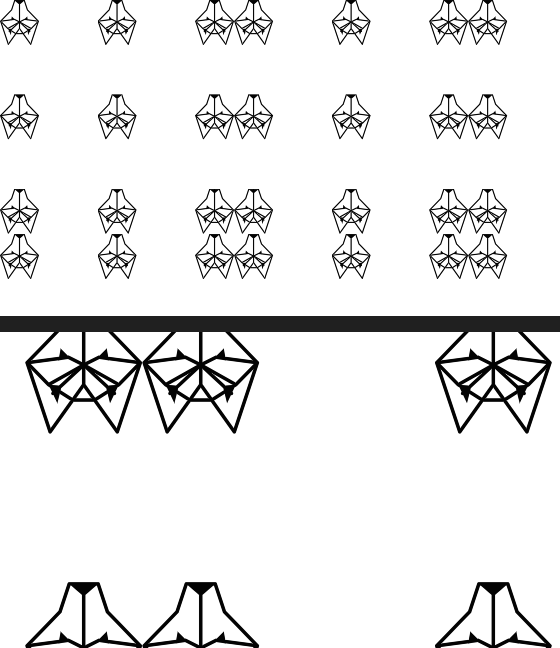
Top: the whole. Bottom: its middle third, enlarged.
A WebGL 2 fragment shader for this pattern:

```glsl
#version 300 es
precision highp float;
// Angular line-art dog heads in a nested grid: three by three per tile, tiles cut by the canvas.
uniform vec2 u_resolution;
out vec4 outColor;

// Distance to a line segment
float segment(vec2 p, vec2 a, vec2 b) {
    vec2 pa = p - a, ba = b - a;
    return length(pa - ba * clamp(dot(pa, ba) / dot(ba, ba), 0.0, 1.0));
}

float cross2(vec2 a, vec2 b) { return a.x * b.y - a.y * b.x; }

// Signed distance to a filled triangle
float triangle(vec2 p, vec2 a, vec2 b, vec2 c) {
    float d = min(segment(p, a, b), min(segment(p, b, c), segment(p, c, a)));
    float s = sign(cross2(b - a, c - a));
    float inner = min(s * cross2(b - a, p - a),
                  min(s * cross2(c - b, p - b), s * cross2(a - c, p - c)));
    return inner > 0.0 ? -d : d;
}

// Head seen from the front: x from its axis, y down from the nose
float dogHead(vec2 p) {
    p.x = abs(p.x);
    vec2 nose = vec2(6.6, 0.8), muzzle = vec2(10.8, 13.5), cheek = vec2(25.8, 29.0);
    vec2 earTip = vec2(15.3, 60.5), crown = vec2(0.0, 39.0), jaw = vec2(5.0, 46.0);
    vec2 brow = vec2(7.0, 26.5), center = vec2(0.0, 30.0), eye = vec2(16.0, 39.0);

    // Outline and ears
    float d = segment(p, vec2(0.0, 0.8), nose);
    d = min(d, segment(p, nose, muzzle));
    d = min(d, segment(p, muzzle, cheek));
    d = min(d, segment(p, cheek, earTip));
    d = min(d, segment(p, earTip, crown));

    // Facets of the face
    d = min(d, segment(p, vec2(0.0, 0.8), crown));
    d = min(d, segment(p, cheek, brow));
    d = min(d, segment(p, brow, center));
    d = min(d, segment(p, center, eye));
    d = min(d, segment(p, cheek, eye));
    d = min(d, segment(p, center, vec2(14.0, 43.0)));
    d = min(d, segment(p, eye, jaw));
    d = min(d, segment(p, jaw, vec2(0.0, 46.0)));
    d -= 0.8;

    // Solid nose, brows and eyes
    d = min(d, triangle(p, vec2(-6.6, 0.8), nose, vec2(0.0, 6.5)));
    d = min(d, triangle(p, vec2(10.5, 22.5), vec2(6.0, 27.0), vec2(11.5, 28.0)));
    return min(d, triangle(p, eye, vec2(12.0, 47.5), vec2(10.0, 39.5)));
}

void main() {
    // The canvas is 432 units high; y runs downward from the top
    float unit = 432.0 / u_resolution.y;
    vec2 p = vec2(gl_FragCoord.x, u_resolution.y - gl_FragCoord.y) * unit;

    // Outer tiles, then the smaller grid inside each one
    vec2 cell = mod(mod(p, 320.0), vec2(133.33, 129.0));
    float d = dogHead(cell - vec2(26.67, 0.0));

    float ink = 1.0 - smoothstep(-0.6 * unit, 0.6 * unit, d);
    outColor = vec4(mix(vec3(1.0), vec3(0.01), ink), 1.0);
}
```
